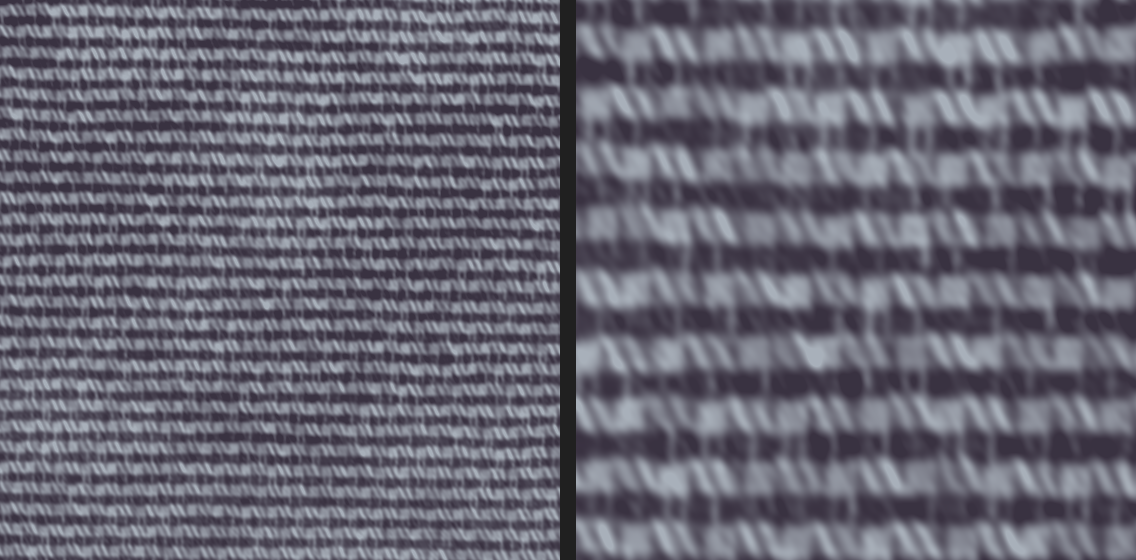
Left: the whole. Right: its middle third, enlarged.
Reproduce this texture procedurally as a WebGL 1 fragment shader.

```glsl
precision highp float;
uniform vec2 u_resolution;

const float COLUMNS = 21.0;
const float ROWS = 27.0;
const float TILT = 0.013;           // rows sink slightly to the right
const float WOBBLE = 0.005;         // slow drift of the threads
const float CELL_WIDTH = 1.29;      // repeat width in row heights
const float STROKE_SLANT = 0.45;
const vec2 STROKE_SIZE = vec2(0.135, 0.32);
const vec2 KNOT_SIZE = vec2(0.25, 0.29);
const vec2 TIE_SIZE = vec2(0.10, 0.26);
const float FIBRE_AMOUNT = 0.22;
const float SHADE_AMOUNT = 0.20;
const float MEAN_LIGHT = 0.44;
const float TARGET_LIGHT = 0.48;
const float CONTRAST = 1.2;
const vec3 SHADOW = vec3(0.225, 0.195, 0.255);
const vec3 HIGHLIGHT = vec3(0.62, 0.645, 0.685);

float hash(vec2 p) {
  vec3 q = fract(p.xyx * vec3(0.1031, 0.1030, 0.0973));
  q += dot(q, q.yzx + 33.33);
  return fract((q.x + q.y) * q.z);
}

float noise(vec2 p) {
  vec2 i = floor(p);
  vec2 f = fract(p);
  f = f * f * (3.0 - 2.0 * f);
  float low = mix(hash(i), hash(i + vec2(1.0, 0.0)), f.x);
  float high = mix(hash(i + vec2(0.0, 1.0)), hash(i + vec2(1.0)), f.x);
  return mix(low, high, f.y);
}

// Soft elliptical bump
float bump(vec2 d, vec2 size) {
  d /= size;
  return exp(-dot(d, d));
}

// Broad knot with a flat top and firm rim
float knot(vec2 d) {
  d /= KNOT_SIZE;
  d *= d;
  return exp(-dot(d, d));
}

// Slanted strand of yarn with blunt ends
float stroke(vec2 d) {
  vec2 q = vec2(d.x + STROKE_SLANT * d.y, d.y) / STROKE_SIZE;
  q *= q;
  return exp(-q.x - q.y * q.y);
}

// One repeat: a broad knot, two slanted strands and the ties below them
float stitch(vec2 d, vec2 id) {
  float a = hash(id + 7.0);
  float b = hash(id + 31.0);
  float c = hash(id + 57.0);
  d += (vec2(a, b) - 0.5) * vec2(0.14, 0.12);
  float light = knot(d - vec2(-0.36, -0.05)) * mix(0.36, 0.60, a);
  light += stroke(d - vec2(0.10, 0.03)) * mix(0.36, 0.76, b);
  light += stroke(d - vec2(0.46, 0.01)) * mix(0.36, 0.76, c);
  light += bump(d - vec2(-0.46, -0.48), TIE_SIZE) * 0.42 * b;
  light += bump(d - vec2(-0.18, -0.48), TIE_SIZE) * 0.42 * c;
  light += bump(d - vec2(0.32, -0.50), TIE_SIZE) * 0.38 * a;
  return light;
}

// Sum of the stitches around a point, alternate rows shifted by half
float weave(vec2 p) {
  float light = 0.0;
  for (int j = -1; j <= 1; j++) {
    float row = floor(p.y) + float(j);
    float shift = 0.5 * mod(row, 2.0) + 0.16 * (hash(vec2(row, 3.0)) - 0.5);
    float x = p.x + shift;
    for (int i = -1; i <= 1; i++) {
      vec2 id = vec2(floor(x) + float(i), row);
      vec2 d = vec2(x, p.y) - id - 0.5;
      light += stitch(d * vec2(CELL_WIDTH, 1.0), id + 40.0);
    }
  }
  return light;
}

void main() {
  vec2 uv = gl_FragCoord.xy / u_resolution;

  // Uneven cloth coordinates
  vec2 drift = vec2(noise(uv * 9.0), noise(uv * 9.0 + 50.0)) - 0.5;
  vec2 cloth = uv + WOBBLE * drift;
  cloth.y += TILT * uv.x;
  vec2 p = cloth * vec2(COLUMNS, ROWS);

  // Yarn relief over the row bands
  float band = smoothstep(0.05, 0.85, 0.5 - 0.5 * cos(6.28318 * p.y));
  float light = 0.06 + 0.25 * band + weave(p);

  // Fine fibres and broad shading
  vec2 fibre = vec2(p.x * CELL_WIDTH + STROKE_SLANT * p.y, p.y);
  light += FIBRE_AMOUNT * (noise(fibre * vec2(7.0, 4.0)) - 0.5);
  light += SHADE_AMOUNT * (noise(uv * 4.0 + 20.0) - 0.5);
  light += 0.5 * SHADE_AMOUNT * (noise(uv * vec2(8.0, 14.0) + 70.0) - 0.5);

  // Crisper contrast towards the top
  float contrast = CONTRAST * mix(0.9, 1.1, uv.y);
  light = TARGET_LIGHT + (light - MEAN_LIGHT) * contrast;
  gl_FragColor = vec4(mix(SHADOW, HIGHLIGHT, clamp(light, 0.0, 1.1)), 1.0);
}
```
